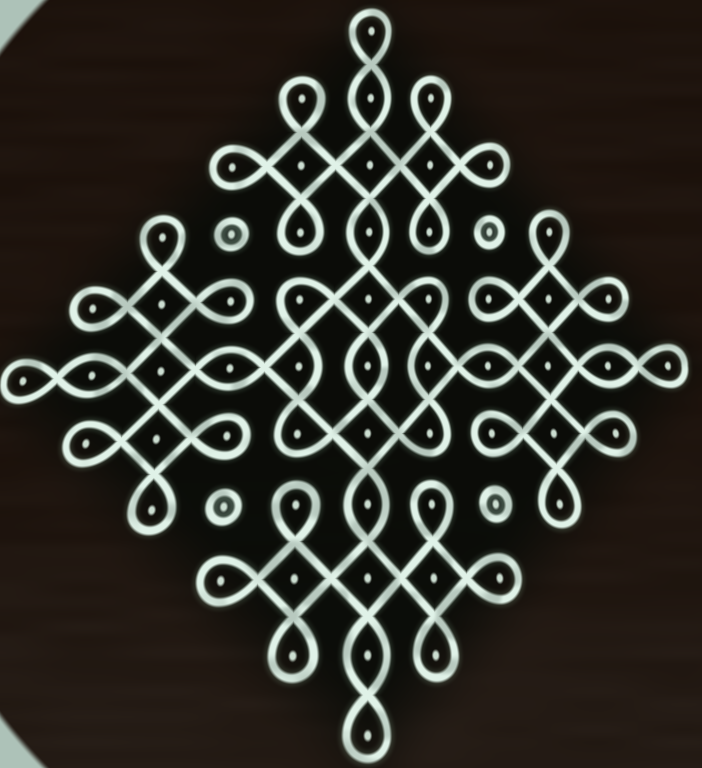
This pattern is drawn by a Shadertoy shader. Its source:

```glsl
// A chalk kolam on a dark round plate: an 11-row diamond of dots woven by one line.
// Each lattice cell asks which of its sides are crossed, then joins those sides
// with straight strokes, parabolic bulges or round caps, one quadrant at a time.

float hash(vec2 p) {
    return fract(sin(dot(p, vec2(127.1, 311.7))) * 43758.5453);
}

float noise(vec2 p) {
    vec2 c = floor(p), f = fract(p);
    f = f * f * (3.0 - 2.0 * f);
    return mix(mix(hash(c), hash(c + vec2(1, 0)), f.x),
               mix(hash(c + vec2(0, 1)), hash(c + 1.0), f.x), f.y);
}

// Hand-drawn lattice: spacing widens downward, the left arm droops
vec2 toGrid(vec2 p) {
    float leftArm = min(p.x / 0.09, 0.0);
    p.y -= 0.0008 * leftArm * leftArm;
    float row = p.y < 0.0 ? p.y / 0.0872
              : (sqrt(0.00738 + 0.00832 * p.y) - 0.0859) / 0.00416;
    float below = max(row, 0.0);
    p.x -= 0.001 * max(-row, 0.0);
    float spacing = p.x < 0.0 ? 0.0898 + 0.002 * below : 0.0781 + 0.0026 * below;
    return vec2(p.x / spacing, row);
}

// Does the line cross between this dot and its neighbour?
bool isOpen(vec2 cell, vec2 dir) {
    vec2 m = abs(cell + 0.5 * dir);
    bool horizontal = dir.x != 0.0;
    float along = horizontal ? m.x : m.y;
    float across = horizontal ? m.y : m.x;
    if (along + across > 4.9) return false;
    if (across < 0.1) return along > 1.0 || !horizontal;
    if (across < 1.1) return abs(along - 1.5) > 0.1;
    return abs(across - 3.0) < 0.1;
}

// Curve from a crossing on the x side to a rounded shoulder on the y axis
float bulge(vec2 a, float h) {
    return abs(a.y - h * (1.0 - 4.0 * a.x * a.x)) / length(vec2(1.0, 8.0 * h * a.x));
}

// Distance to the stroke inside one cell
float strokeDistance(vec2 cell, vec2 q, float radius) {
    bool openX = isOpen(cell, vec2(q.x < 0.0 ? -1.0 : 1.0, 0.0));
    bool openY = isOpen(cell, vec2(0.0, q.y < 0.0 ? -1.0 : 1.0));
    vec2 a = abs(q);
    if (openX && openY) return abs(a.x + a.y - 0.5) * 0.7071;
    if (openX) return bulge(a, radius);
    if (openY) return bulge(a.yx, radius);
    return abs(length(a) - radius);
}

void mainImage(out vec4 fragColor, in vec2 fragCoord) {
    vec2 p = fragCoord / iResolution.y;
    p.y = 1.0 - p.y;
    float pixel = 1.0 / iResolution.y;

    // Brown plate, nearly black under the drawing
    vec2 g = toGrid(p - vec2(0.479, 0.4766));
    vec3 plate = mix(vec3(0.115, 0.075, 0.05), vec3(0.14, 0.105, 0.08), smoothstep(0.5, 1.0, p.y));
    plate += 0.02 * (noise(p * vec2(9.0, 60.0)) - 0.5);
    float diamond = abs(g.x) + abs(g.y);
    vec3 color = mix(plate, vec3(0.035, 0.045, 0.03), 0.9 * smoothstep(6.3, 4.3, diamond));

    // Pale floor beyond the plate rim
    float rim = length(p - vec2(0.568, 0.5)) - 0.7135;
    color = mix(color, vec3(0.68, 0.76, 0.72), smoothstep(-0.004 - pixel, 0.004 + pixel, rim));

    vec2 cell = floor(g + 0.5);
    vec2 q = g - cell;
    if (abs(cell.x) + abs(cell.y) < 5.5) {
        bool lone = abs(cell.x) == 2.0 && abs(cell.y) == 2.0;
        float radius = lone ? 0.2 : 0.28;
        float d = strokeDistance(cell, q, radius);
        float soft = 0.018 + pixel * 6.0;

        // Smudged centre of the four separate rings
        if (lone) color = mix(color, vec3(0.4, 0.5, 0.45), 0.4 * smoothstep(0.22, 0.1, length(q)));

        // Chalk dust, then the uneven stroke itself
        color += vec3(0.09, 0.12, 0.1) * smoothstep(0.15, 0.04, d);
        float wear = noise(p * 45.0);
        vec3 chalk = mix(vec3(0.72, 0.79, 0.75), vec3(0.88, 0.95, 0.91), smoothstep(0.15, 0.6, wear));
        float width = 0.048 + 0.014 * noise(p * 22.0 + 7.0);
        color = mix(color, chalk, smoothstep(width + soft, width - soft, d));

        // Dot
        float dot0 = length(q * vec2(1.15, 0.9));
        color = mix(color, vec3(0.8, 0.87, 0.82), smoothstep(0.055 + soft, 0.055 - soft, dot0));
    }
    fragColor = vec4(color, 1.0);
}
```
